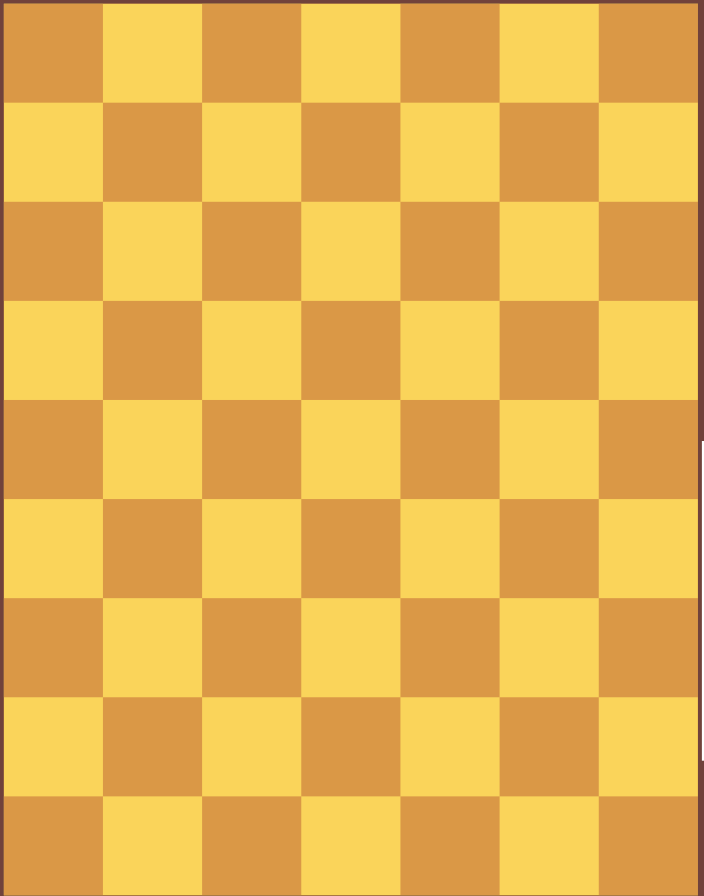
Give the GLSL for this pattern, as a WebGL 1 fragment shader.

```glsl
precision highp float;
// Flat checkerboard of 7 by 9 amber and yellow squares in a thin brown frame with a chipped right edge.

uniform vec2 u_resolution;

// Lengths are fractions of the canvas height, measured from the top left.
#define CANVAS vec2(0.78516, 1.0)
#define CELLS vec2(7.0, 9.0)
#define PITCH 0.1106
#define BOARD_CORNER vec2(0.0042, 0.0040)
#define CHIP_MIN vec2(0.7828, 0.4922)
#define CHIP_MAX vec2(0.7900, 0.8490)
#define AMBER vec3(0.855, 0.596, 0.275)
#define YELLOW vec3(0.980, 0.831, 0.353)
#define FRAME vec3(0.440, 0.260, 0.230)
#define CHIP vec3(1.0)

// Square wave along each axis, +1 in even cells and -1 in odd ones.
vec2 squareWave(vec2 cell, vec2 pixel) {
    vec2 ramp = abs(mod(cell - 0.5, 2.0) - 1.0) - 0.5;
    return clamp(2.0 * ramp * PITCH / pixel, -1.0, 1.0);
}

// Coverage of an axis-aligned box, softened over one pixel.
float boxCoverage(vec2 p, vec2 low, vec2 high, vec2 pixel) {
    vec2 inside = clamp(min(p - low, high - p) / pixel + 0.5, 0.0, 1.0);
    return inside.x * inside.y;
}

void main() {
    vec2 uv = gl_FragCoord.xy / u_resolution;
    vec2 p = vec2(uv.x, 1.0 - uv.y) * CANVAS;
    vec2 pixel = CANVAS / u_resolution;

    // Alternating squares
    vec2 wave = squareWave((p - BOARD_CORNER) / PITCH, pixel);
    vec3 squares = mix(YELLOW, AMBER, 0.5 + 0.5 * wave.x * wave.y);

    // Frame around the board
    vec2 boardEnd = BOARD_CORNER + CELLS * PITCH;
    float board = boxCoverage(p, BOARD_CORNER, boardEnd, pixel);
    vec3 color = mix(FRAME, squares, board);

    // Chip in the outer edge of the frame
    color = mix(color, CHIP, boxCoverage(p, CHIP_MIN, CHIP_MAX, pixel));

    gl_FragColor = vec4(color, 1.0);
}
```
